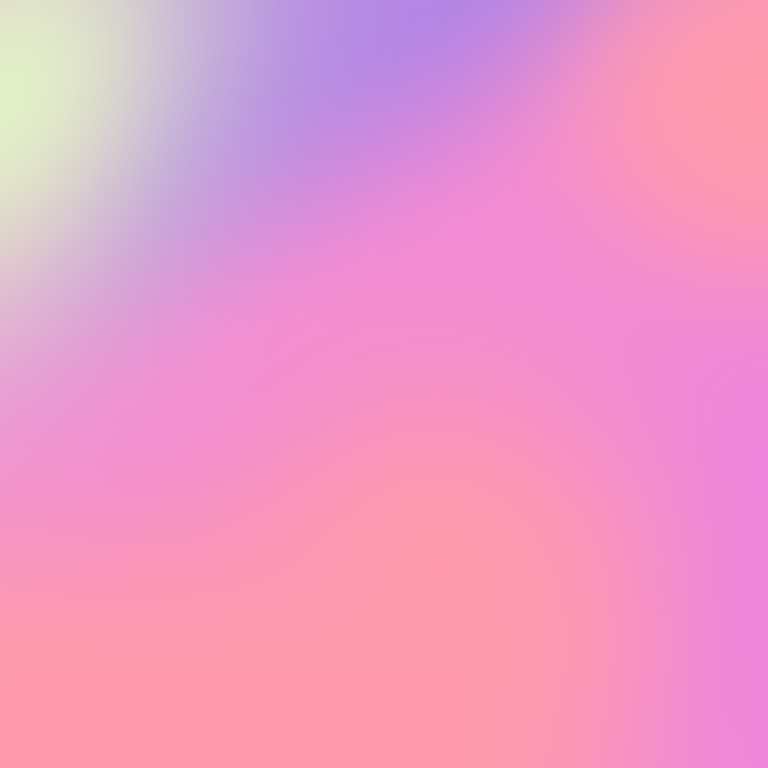
Give the GLSL for this background, as a WebGL 2 fragment shader.

```glsl
#version 300 es
precision highp float;
// Soft mesh gradient: coral and pink with a violet sweep and a pale green corner.

#define PINK    vec3(0.945, 0.540, 0.835)
#define CORAL   vec3(1.000, 0.608, 0.680)
#define MAGENTA vec3(0.930, 0.515, 0.865)
#define VIOLET  vec3(0.700, 0.515, 0.900)
#define GREEN   vec3(0.885, 0.940, 0.780)
#define SWEEP_SLOPE 0.55
#define GREEN_SKEW  0.30

uniform vec2 u_resolution;
out vec4 fragColor;

// Elliptic glow: 1 at the centre, a higher power gives a flatter core.
float glow(vec2 p, vec2 centre, vec2 radius, float power) {
    return exp(-pow(length((p - centre) / radius), power));
}

// Coverage of two soft shapes laid over each other.
float softUnion(float a, float b) {
    return a + b - a * b;
}

void main() {
    vec2 p = gl_FragCoord.xy / u_resolution;
    vec3 color = PINK;

    // Magenta on the right edge
    color = mix(color, MAGENTA, glow(p, vec2(1.0, 0.30), vec2(0.20, 0.35), 2.0));

    // Coral floor fading to the right, joined with a round glow
    float ground = (1.0 - smoothstep(0.12, 0.48, p.y)) * (1.0 - smoothstep(0.60, 0.98, p.x));
    float ember = glow(p, vec2(0.57, 0.26), vec2(0.25), 2.0);
    color = mix(color, CORAL, softUnion(ground, ember));

    // Diagonal violet sweep along the top, weaker at the left
    float sweep = smoothstep(0.36, 0.70, p.y - SWEEP_SLOPE * p.x);
    color = mix(color, VIOLET, sweep * smoothstep(-0.15, 0.25, p.x));

    // Coral in the upper right
    color = mix(color, CORAL, glow(p, vec2(1.0, 0.87), vec2(0.26, 0.24), 3.0));

    // Pale green in the upper left, leaning with height
    vec2 greenCentre = vec2(0.0, 0.87);
    vec2 leaning = vec2(p.x - GREEN_SKEW * (p.y - greenCentre.y), p.y);
    color = mix(color, GREEN, glow(leaning, greenCentre, vec2(0.27, 0.335), 2.0));

    fragColor = vec4(color, 1.0);
}
```
